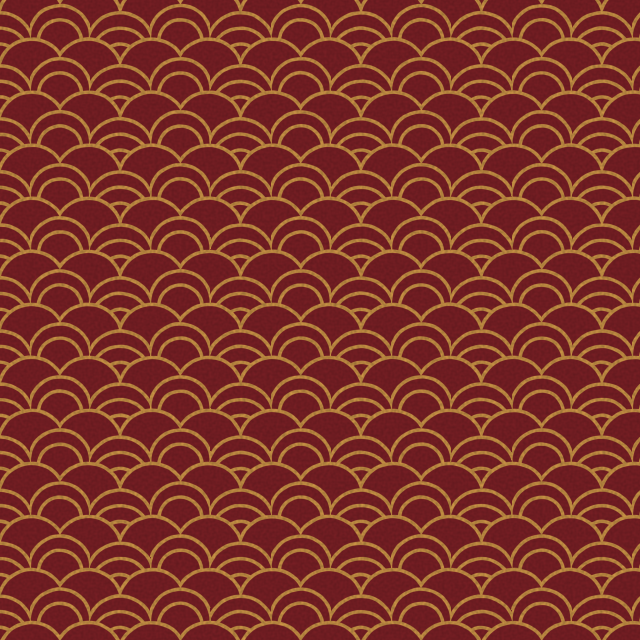
Write a Shadertoy shader that draws this pattern.

```glsl
vec2 randomGradient(vec2 cell) {
    vec2 q = fract(cell * vec2(0.1031, 0.1030));
    q += dot(q, q.yx + 33.33);
    float angle = 6.2832 * fract((q.x + q.y) * q.x * 7.13);
    return vec2(cos(angle), sin(angle));
}

float gradientNoise(vec2 p) {
    vec2 i = floor(p), f = fract(p);
    vec2 u = f * f * f * (f * (f * 6.0 - 15.0) + 10.0);
    vec2 e = vec2(0.0, 1.0);
    float low = mix(dot(randomGradient(i), f),
                    dot(randomGradient(i + e.yx), f - e.yx), u.x);
    float high = mix(dot(randomGradient(i + e.xy), f - e.xy),
                     dot(randomGradient(i + e.yy), f - e.yy), u.x);
    return mix(low, high, u.x * 0.0 + u.y);
}

// Round-topped arch, apex at the origin, y pointing down, legs endless
float archDistance(vec2 p, float radius) {
    return length(vec2(p.x, min(p.y - radius, 0.0))) - radius;
}

float coverage(float d, float blur) {
    return 1.0 - smoothstep(-blur, blur, d);
}

// Lays one opaque scale, with a rim and inner ribs, over the rows behind it
float layScale(float gold, float rim, float ribs, float halfWidth, float blur) {
    float lines = max(coverage(-rim - halfWidth, blur),
                      coverage(abs(ribs) - halfWidth, blur));
    return mix(gold, lines, coverage(rim - halfWidth, blur));
}

void mainImage(out vec4 fragColor, in vec2 fragCoord) {
    vec2 uv = fragCoord / iResolution.xy;
    float blur = 7.5 / iResolution.y;

    // One unit is the width of a scale; y runs down the cloth
    vec2 p = vec2(uv.x, 1.0 - uv.y) * 10.63 - vec2(-0.004, 0.65);
    p += 0.008 * vec2(gradientNoise(p * 4.0), gradientNoise(p * 4.0 + 31.7));
    float rowHeight = 0.881;
    float rowY = mod(p.y, rowHeight);
    float halfWidth = 0.029 + 0.004 * gradientNoise(p * 9.0);

    // Plain scales lean toward the odd columns
    float lean = mod(floor(p.x), 2.0) < 0.5 ? 0.03 : -0.03;
    float plainX = fract(p.x) - 0.5 - lean;
    float column = floor(p.x + 0.5);
    float ribbedX = p.x - column;
    bool threeArcs = mod(column, 2.0) < 0.5;

    // Rows from back to front: plain scales, then ribbed ones
    float gold = 0.0;
    for (int row = 1; row >= -1; row--) {
        float y = rowY + float(row) * rowHeight;
        gold = layScale(gold, archDistance(vec2(plainX, y), 0.56), 1.0, halfWidth, blur);

        float rim, ribs;
        if (threeArcs) {
            rim = archDistance(vec2(ribbedX, y - 0.443), 0.555);
            ribs = min(abs(archDistance(vec2(ribbedX, y - 0.699), 0.50)),
                       abs(archDistance(vec2(ribbedX, y - 0.962), 0.305)));
        } else {
            rim = archDistance(vec2(ribbedX, y - 0.325), 0.51);
            ribs = archDistance(vec2(ribbedX, y - 0.56), 0.36);
        }
        gold = layScale(gold, rim, ribs, halfWidth, blur);
    }

    // Fine woven grain, stronger on the gold thread
    float grain = gradientNoise(uv * vec2(190.0, 230.0))
                + 0.6 * gradientNoise(uv * vec2(260.0, 170.0) + 57.3);
    vec3 ground = vec3(0.43, 0.11, 0.13) * (1.0 + 0.10 * grain);
    vec3 thread = vec3(0.71, 0.515, 0.243) * (1.0 + 0.16 * grain);
    fragColor = vec4(mix(ground, thread, gold), 1.0);
}
```
